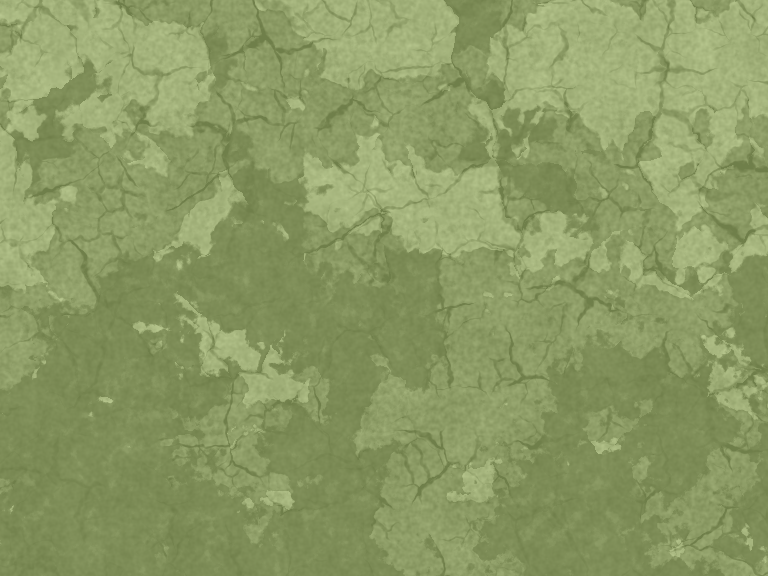
A WebGL 2 fragment shader for this texture:

```glsl
#version 300 es
precision highp float;
precision highp int;
// Weathered green wall: peeling coats of paint with cracked flakes and bare patches.

#define DARK vec3(0.487, 0.547, 0.337)
#define LIGHT vec3(0.69, 0.75, 0.53)
#define PATCH_SCALE 3.1
#define FLAKE_SCALE 8.0
#define CHIP_SCALE 19.0
#define WARP 0.034
#define CRACK_WIDTH 0.0065
#define MID_LEVEL 0.10
#define TOP_LEVEL -0.17
#define GRAIN 0.30
#define GOUGES 6

uniform vec2 u_resolution;
out vec4 fragColor;

vec2 hash2(vec2 cell) {
    uvec2 q = uvec2(ivec2(cell)) * uvec2(1597u, 3812u) + uvec2(7919u, 1013u);
    uint n = (q.x ^ (q.y * 2749u)) * 747796405u + 289133u;
    n = ((n >> 15u) ^ n) * 277803737u;
    n = (n >> 13u) ^ n;
    uint m = n * 166452u + n * 1013u + 90423u;
    m = ((m >> 14u) ^ m) * 277803737u;
    return vec2(n & 65535u, (m >> 9u) & 65535u) / 65535.0;
}

float gradientDot(vec2 cell, vec2 offset) {
    float angle = 6.2832 * hash2(cell).x;
    return dot(vec2(cos(angle), sin(angle)), offset);
}

float gradientNoise(vec2 p) {
    vec2 i = floor(p), f = p - i;
    vec2 u = f * f * f * (f * (f * 6.0 - 15.0) + 10.0);
    vec2 e = vec2(1.0, 0.0);
    return mix(mix(gradientDot(i, f), gradientDot(i + e.xy, f - e.xy), u.x),
               mix(gradientDot(i + e.yx, f - e.yx), gradientDot(i + e.xx, f - e.xx), u.x), u.y);
}

float fbm(vec2 p) {
    float sum = 0.0, amplitude = 1.0;
    for (int i = 0; i < 5; i++) {
        sum += amplitude * gradientNoise(p);
        p = mat2(1.6, 1.2, -1.2, 1.6) * p + 17.3;
        amplitude *= 0.55;
    }
    return sum;
}

// x: distance to the flake border, y: random value of the flake
vec2 flakes(vec2 p) {
    vec2 base = floor(p), nearest = vec2(9.0), second = vec2(9.0);
    float id = 0.0;
    for (int y = -1; y <= 1; y++)
    for (int x = -1; x <= 1; x++) {
        vec2 cell = base + vec2(x, y), h = hash2(cell);
        vec2 d = cell + h - p;
        if (dot(d, d) < dot(nearest, nearest)) {
            second = nearest;
            nearest = d;
            id = fract(h.x * 7.31 + h.y * 3.7);
        } else if (dot(d, d) < dot(second, second)) second = d;
    }
    return vec2(dot(0.5 * (nearest + second), normalize(second - nearest)), id);
}

float crackLine(float border, float width, float pixel) {
    return (1.0 - smoothstep(width * 0.3, width + pixel, border)) * smoothstep(0.0, 0.002, width);
}

// Tapered scratch shadows scattered over the wall
float gouges(vec2 p, float aspect) {
    float shade = 0.0;
    for (int i = 0; i < GOUGES; i++) {
        vec2 h = hash2(vec2(i, 41)), k = hash2(vec2(i, 87));
        float angle = k.x * 3.1416, len = 0.04 + 0.06 * k.y;
        vec2 d = p - vec2(h.x * aspect, 0.6 + 0.4 * h.y);
        d = vec2(dot(d, vec2(cos(angle), sin(angle))), dot(d, vec2(-sin(angle), cos(angle))));
        float taper = 0.011 * max(0.0, 1.0 - abs(d.x) / len);
        shade = max(shade, smoothstep(0.004, -0.004, abs(d.y) - taper) * smoothstep(0.0, 0.005, taper));
    }
    return shade;
}

void main() {
    vec2 p = gl_FragCoord.xy / u_resolution.y;
    float aspect = u_resolution.x / u_resolution.y, pixel = 1.0 / u_resolution.y;
    vec2 q = p + WARP * vec2(fbm(p * 7.0), fbm(p * 7.0 + 31.7));
    float rough = fbm(p * 34.0), mottle = fbm(p * 11.0 + 5.0);
    vec2 flake = flakes(q * FLAKE_SCALE), chip = flakes(q * CHIP_SCALE + 13.0);

    // Two coats of paint, thinner towards the bottom
    float slope = 0.55 * (p.y - 0.5) + 0.10 * (p.x / aspect - 0.5);
    float chunk = 0.32 * (flake.y - 0.5) + 0.16 * (chip.y - 0.5);
    float ragged = rough * mix(0.20, 0.07, smoothstep(0.2, 0.7, p.y));
    float midCoat = fbm(q * PATCH_SCALE + 3.0) + slope + chunk * 0.6 + ragged + MID_LEVEL;
    float topCoat = fbm(q * PATCH_SCALE * 1.3 + 47.0) + slope + chunk + ragged + TOP_LEVEL;
    topCoat = min(topCoat, midCoat + 0.12);
    float mid = smoothstep(-0.04, 0.04, midCoat), top = smoothstep(-0.035, 0.035, topCoat);

    // Tone of each layer, with contour ripples on the exposed undercoat
    float ripple = 0.05 * sin(55.0 * midCoat) * smoothstep(0.0, 0.3, gradientNoise(p * 4.0 + 9.0));
    float tone = mix(0.03 + 0.10 * mottle, 0.36 + 0.20 * mottle + ripple, mid);
    tone = mix(tone, 0.77 + 0.22 * mottle, top);

    // Shadow below lifted edges, light on their lips
    tone -= 0.26 * (1.0 - top) * exp(min(topCoat, 0.0) / 0.06) * mid;
    tone -= 0.10 * (1.0 - mid) * exp(min(midCoat, 0.0) / 0.07);
    tone += 0.14 * top * exp(-max(topCoat, 0.0) / 0.06);

    // Cracks open and close along the flake borders
    float open = gradientNoise(p * 9.0 + 71.0), openFine = gradientNoise(p * 13.0 + 23.0);
    float crack = crackLine(flake.x / FLAKE_SCALE, CRACK_WIDTH * clamp(open * 1.6 + 0.25, 0.0, 1.0), pixel);
    float fine = crackLine(chip.x / CHIP_SCALE, CRACK_WIDTH * 0.55 * clamp(openFine * 2.0 + 0.1, 0.0, 1.0), pixel);
    tone -= (0.55 * crack + 0.38 * fine) * mix(0.2, 1.0, mid);
    tone -= 0.35 * gouges(q, aspect) * (0.4 + tone);

    // Pitted surface and fine grain
    float pits = smoothstep(0.25, 0.65, rough + 0.4 * gradientNoise(p * 5.0 + 60.0));
    tone += pits * mix(0.14, -0.22, mid) + 0.10 * rough;
    tone += GRAIN * mix(0.5, 1.0, mid) * (gradientNoise(p * 95.0) + 0.6 * gradientNoise(p * 170.0 + 8.0));

    fragColor = vec4(mix(DARK, LIGHT, clamp(tone, -0.25, 1.2)), 1.0);
}
```
